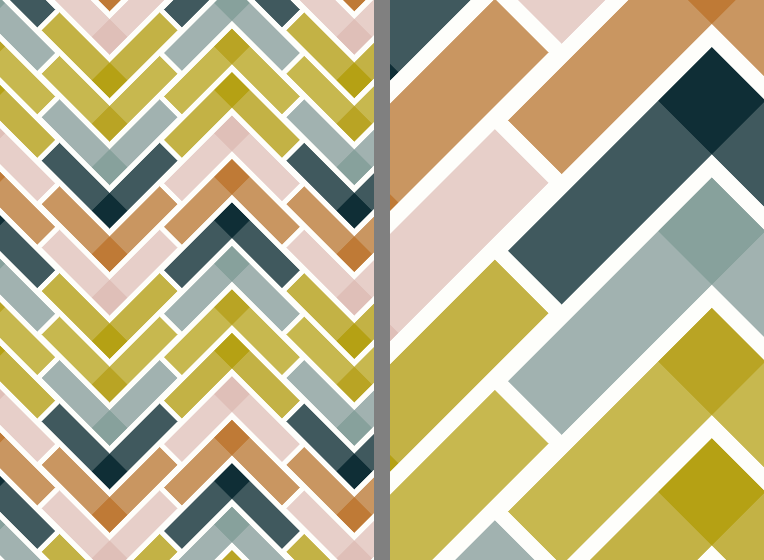
Left: the whole. Right: its middle third, enlarged.
A Shadertoy shader for this pattern:

```glsl
// Interlocking chevron bricks: columns of V shapes alternate with columns of inverted Vs.
// Each chevron is two diagonal bars that darken where they cross; six colours cycle
// down the V columns and up the inverted ones. Lengths are fractions of canvas width.

#define COLUMN_PERIOD 0.6543          // distance between V columns
#define PITCH 0.1162                  // vertical step between chevrons
#define BAND 0.0957                   // vertical thickness of a bar
#define ARM 0.3633                    // tip to bar end, measured as |x| + |y|
#define V_TIP vec2(0.2930, 0.6113)    // tip of a dark V, y down from the top
#define PEAK_Y 0.5410                 // tip of a dark inverted V
#define PAPER vec3(0.995, 0.995, 0.985)

const int COLOURS = 6;

// Bar colours: slate, ochre, blush, deep olive, pale olive, sage
const vec3 BAR[COLOURS] = vec3[COLOURS](
    vec3(0.25, 0.35, 0.37), vec3(0.79, 0.59, 0.38), vec3(0.905, 0.81, 0.79),
    vec3(0.765, 0.70, 0.27), vec3(0.78, 0.72, 0.31), vec3(0.63, 0.70, 0.69));

// Colours of the diamonds where two bars cross
const vec3 CROSSING[COLOURS] = vec3[COLOURS](
    vec3(0.06, 0.18, 0.21), vec3(0.75, 0.48, 0.21), vec3(0.875, 0.75, 0.72),
    vec3(0.71, 0.63, 0.08), vec3(0.725, 0.645, 0.14), vec3(0.53, 0.63, 0.61));

// Coverage from an |x| + |y| distance, positive inside
float coverage(float d, float pixel) {
    return smoothstep(-0.5 * pixel, 0.5 * pixel, d * 0.70711);
}

// Repeating column of Vs; p is relative to a slate tip, with y pointing down
vec3 paintChevrons(vec3 base, vec2 p, float pixel) {
    float side = abs(p.x - COLUMN_PERIOD * round(p.x / COLUMN_PERIOD));
    float slant = p.y + side;

    // Nearest chevron and its place in the colour cycle
    float row = round((slant + 0.5 * BAND) / PITCH);
    float across = row * PITCH - slant;
    float along = 2.0 * side + across;
    int tone = int(mod(row + 0.5, float(COLOURS)));

    float inside = min(min(across, BAND - across), ARM - along);
    vec3 ink = mix(BAR[tone], CROSSING[tone], coverage(BAND - along, pixel));
    return mix(base, ink, coverage(inside, pixel));
}

void mainImage(out vec4 fragColor, in vec2 fragCoord) {
    float pixel = 1.0 / iResolution.x;
    vec2 uv = vec2(fragCoord.x, iResolution.y - fragCoord.y) * pixel;

    vec3 colour = paintChevrons(PAPER, uv - V_TIP, pixel);

    // Inverted columns sit half a period across and run upward
    vec2 peak = vec2(V_TIP.x + 0.5 * COLUMN_PERIOD, PEAK_Y);
    colour = paintChevrons(colour, vec2(uv.x - peak.x, peak.y - uv.y), pixel);

    fragColor = vec4(colour, 1.0);
}
```
